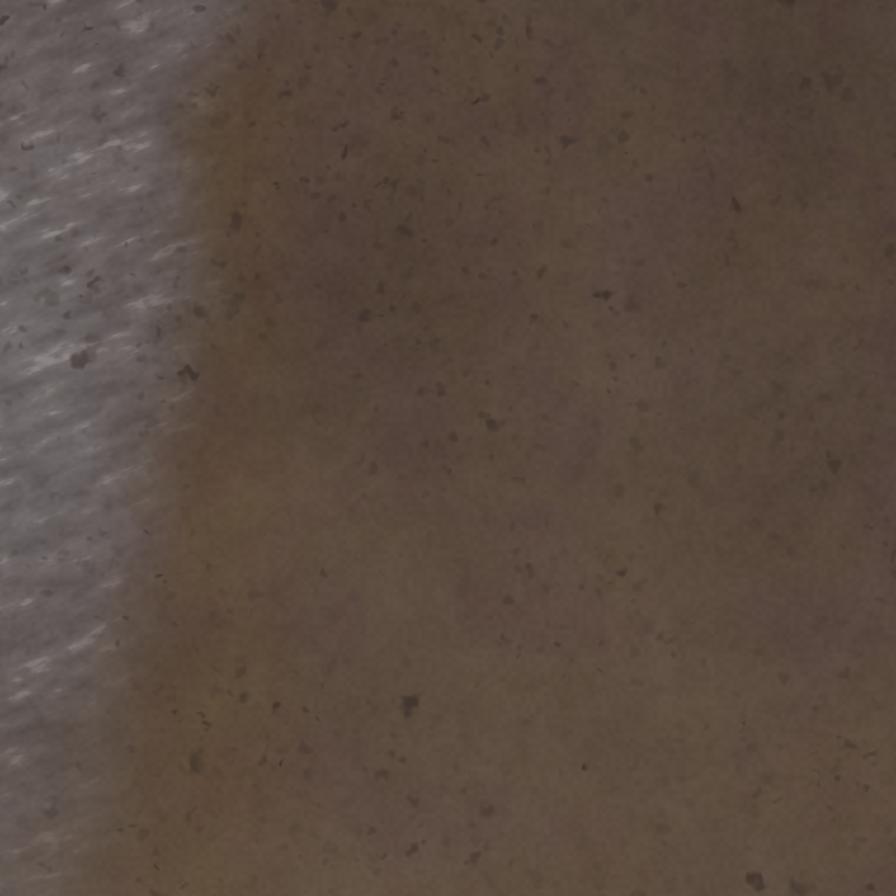
Give the GLSL for this texture, as a WebGL 1 fragment shader.

```glsl
precision highp float;
// Dull brown stone with soft dark pits and a grey, streaky sheen along the left side.
uniform vec2 u_resolution;

const vec3 DARK_BROWN = vec3(0.308, 0.248, 0.208);
const vec3 LIGHT_BROWN = vec3(0.382, 0.318, 0.264);
const vec3 OCHRE_SHIFT = vec3(0.006, 0.0, -0.018);
const vec3 MAUVE_SHIFT = vec3(-0.002, -0.008, 0.006);
const vec3 SHEEN_GREY = vec3(0.372, 0.338, 0.332);
const vec3 BRIGHT_GREY = vec3(0.436, 0.412, 0.412);
const vec3 PIT_COLOR = vec3(0.205, 0.165, 0.150);
const vec2 STREAK_DIR = vec2(0.93, 0.37);
const float GRAIN_AMOUNT = 0.022;
const float MOTTLE_AMOUNT = 0.030;
const float STREAK_AMOUNT = 0.13;

float hash(vec2 p) {
  vec3 q = fract(vec3(p.xyx) * 0.1031);
  q += dot(q, q.yzx + 33.33);
  return fract((q.x + q.y) * q.z);
}

vec2 hash2(vec2 p) {
  return vec2(hash(p), hash(p + 71.7));
}

float noise(vec2 p) {
  vec2 i = floor(p);
  vec2 f = fract(p);
  f = f * f * (3.0 - 2.0 * f);
  float low = mix(hash(i), hash(i + vec2(1.0, 0.0)), f.x);
  float high = mix(hash(i + vec2(0.0, 1.0)), hash(i + 1.0), f.x);
  return mix(low, high, f.y);
}

float fbm(vec2 p) {
  float sum = 0.0;
  float weight = 0.533;
  for (int i = 0; i < 4; i++) {
    sum += weight * noise(p);
    p = mat2(0.8, 0.6, -0.6, 0.8) * p * 2.03 + 17.3;
    weight *= 0.5;
  }
  return sum;
}

// Soft ragged pits, one per chosen cell; radius is in cell units.
float pits(vec2 uv, float cells, float density, float radius, float seed) {
  vec2 p = uv * cells;
  vec2 ragged = vec2(noise(uv * 110.0 + seed), noise(uv * 110.0 + seed + 40.0)) - 0.5;
  p += ragged * radius * 1.3;
  vec2 cell = floor(p);
  float cover = 0.0;
  for (int y = -1; y <= 1; y++) {
    for (int x = -1; x <= 1; x++) {
      vec2 id = cell + vec2(float(x), float(y));
      vec2 key = id + seed;
      vec2 offset = p - id - hash2(key);
      float size = radius * mix(0.55, 1.2, hash(key + 13.1));
      float chosen = step(hash(key + 29.3), density);
      float strength = mix(0.25, 1.0, pow(hash(key + 47.9), 2.0));
      float spot = 1.0 - smoothstep(0.25, 1.15, length(offset) / size);
      cover = max(cover, chosen * strength * spot);
    }
  }
  return cover;
}

// Grey reflection: widest near the top, narrow and weak at the bottom.
float sheenMask(vec2 uv) {
  float edge = mix(0.10, 0.235, smoothstep(0.0, 0.8, uv.y));
  edge += 0.05 * smoothstep(0.9, 1.0, uv.y);
  float wobble = (fbm(uv * 9.0 + 5.0) - 0.5) * 0.10;
  float mask = 1.0 - smoothstep(edge - 0.09, edge + 0.05, uv.x + wobble);
  return mask * mix(0.6, 1.0, smoothstep(0.0, 0.4, uv.y));
}

void main() {
  vec2 uv = gl_FragCoord.xy / u_resolution;

  // Brown ground, paler towards the bottom, with cloudy patches
  float clouds = fbm(uv * 4.5 + 2.0) - 0.5;
  float tone = 0.47 + (0.5 - uv.y) * 0.55 + clouds * 0.9;
  vec3 color = mix(DARK_BROWN, LIGHT_BROWN, clamp(tone, 0.0, 1.0));
  float ochreBand = exp(-pow((uv.x - 0.24) / 0.08, 2.0));
  color += OCHRE_SHIFT * (ochreBand + fbm(uv * 7.0 + 31.0) - 0.5);
  color += MAUVE_SHIFT * smoothstep(0.45, 0.7, fbm(uv * 13.0 + 61.0));

  // Grey sheen with slanted glints and dark streaks
  float sheen = sheenMask(uv);
  float glow = exp(-dot((uv - vec2(0.04, 0.62)) / vec2(0.13, 0.26),
                        (uv - vec2(0.04, 0.62)) / vec2(0.13, 0.26)));
  float brightness = 0.2 + 0.6 * glow + (fbm(uv * 12.0 + 83.0) - 0.5) * 0.8;
  vec3 grey = mix(SHEEN_GREY, BRIGHT_GREY, clamp(brightness, 0.0, 1.0));
  vec2 along = vec2(dot(uv, STREAK_DIR), dot(uv, vec2(-STREAK_DIR.y, STREAK_DIR.x)));
  float streak = fbm(along * vec2(28.0, 75.0) + 9.0) - 0.5;
  grey += STREAK_AMOUNT * streak;
  grey += 0.07 * smoothstep(0.16, 0.34, streak);
  color = mix(color, grey, sheen);

  // Mottling and fine grain
  color += MOTTLE_AMOUNT * (fbm(uv * 38.0 + 19.0) - 0.5);
  color += GRAIN_AMOUNT * (noise(uv * 190.0) - 0.5);

  // Pits in three sizes, gathered in loose clusters
  float cluster = smoothstep(0.32, 0.62, fbm(uv * 6.0 + 47.0));
  float pitCover = 0.70 * pits(uv, 13.0, 0.22, 0.17, 3.0);
  pitCover = max(pitCover, 0.62 * pits(uv, 27.0, 0.42, 0.24, 111.0) * mix(0.4, 1.0, cluster));
  pitCover = max(pitCover, 0.45 * pits(uv, 52.0, 0.40, 0.32, 207.0) * mix(0.25, 1.0, cluster));
  color = mix(color, PIT_COLOR, pitCover);

  gl_FragColor = vec4(color, 1.0);
}
```
